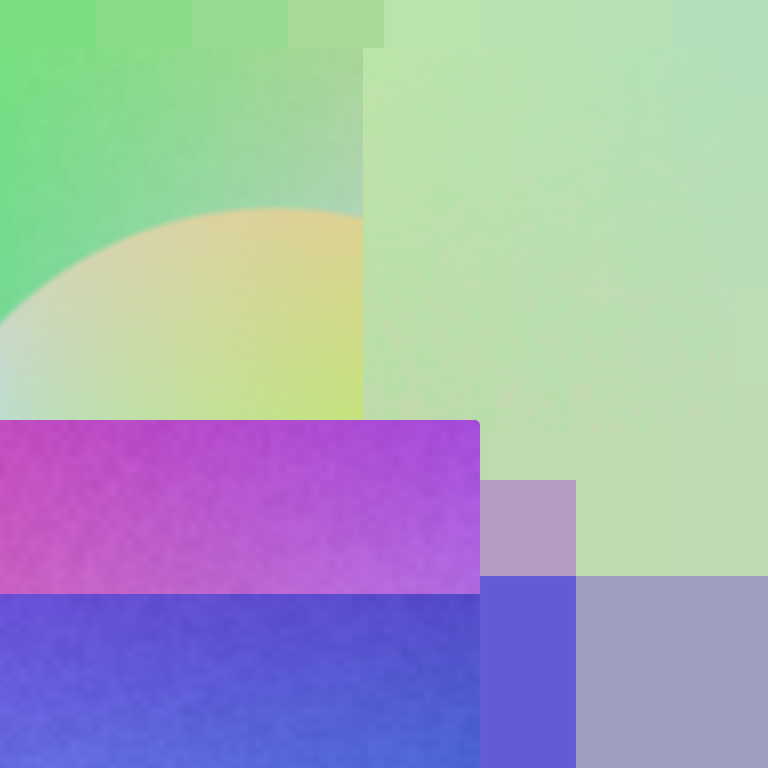
Reproduce this background procedurally as a three.js fragment shader.

```glsl
// Layered pastel colour panels: a green field with a rising soft disc, a pale
// grainy field, magenta and blue bands, and flat square cells at the borders.
// Each panel is a four-corner gradient masked by a rounded box distance.

#define EDGE 0.0008
#define CELLS 8.0
#define GRAIN_SCALE 95.0
#define GRAIN_AMOUNT 0.05
#define DISC_CENTER vec2(0.358, 0.228)
#define DISC_RADIUS 0.501
#define DISC_SOFTNESS 0.007
#define SPLIT_X 0.4727
#define BAND_RIGHT 0.625
#define BAND_TOP 0.4531
#define BAND_MIDDLE 0.2266
#define STRIP_BOTTOM 0.9375

varying vec2 vUv;

float hash(vec2 p) {
  p = fract(p * vec2(0.1031, 0.1137));
  p += dot(p, p.yx + 33.33);
  return fract((p.x + p.y) * p.x * 17.31);
}

float valueNoise(vec2 p) {
  vec2 i = floor(p);
  vec2 f = fract(p);
  f = f * f * (3.0 - 2.0 * f);
  float low = mix(hash(i), hash(i + vec2(1.0, 0.0)), f.x);
  float high = mix(hash(i + vec2(0.0, 1.0)), hash(i + 1.0), f.x);
  return mix(low, high, f.y);
}

// Two octaves of grain, centred on zero
float grain(vec2 p) {
  float fine = valueNoise(p * GRAIN_SCALE);
  float coarse = valueNoise(p * GRAIN_SCALE * 0.43 + 19.0);
  return 0.6 * fine + 0.4 * coarse - 0.5;
}

// Gradient between bottom-left, bottom-right, top-left and top-right colours
vec3 corners(vec3 bl, vec3 br, vec3 tl, vec3 tr, vec2 t) {
  return mix(mix(bl, br, t.x), mix(tl, tr, t.x), t.y);
}

// Coverage of a box given by its lower and upper corners
float boxMask(vec2 p, vec2 lower, vec2 upper, float radius) {
  vec2 d = abs(p - 0.5 * (lower + upper)) - 0.5 * (upper - lower) + radius;
  float dist = length(max(d, 0.0)) + min(max(d.x, d.y), 0.0) - radius;
  return 1.0 - smoothstep(-EDGE, EDGE, dist);
}

// Pale field: smooth and grainy inside, flat cells around it
vec3 paleField(vec2 p, vec2 cell, float noise) {
  float smoothArea = boxMask(p, vec2(0.4, 0.4375), vec2(0.957, STRIP_BOTTOM), 0.0);
  vec2 q = mix(cell, p, smoothArea);
  vec2 t = clamp((q - vec2(SPLIT_X, 0.4375)) / vec2(0.5273, 0.5625), 0.0, 1.0);
  vec3 color = corners(vec3(0.74, 0.86, 0.66), vec3(0.75, 0.86, 0.71),
                       vec3(0.74, 0.90, 0.66), vec3(0.69, 0.88, 0.74), t);
  float strength = smoothArea * mix(1.3, 0.5, t.y);
  return color + noise * strength * vec3(1.0, -0.3, 0.4);
}

// Green field with the soft disc rising behind the bands
vec3 discField(vec2 p, float noise) {
  vec2 t = (p - vec2(0.0, 0.72)) / vec2(SPLIT_X, 0.28);
  vec3 green = corners(vec3(0.46, 0.86, 0.55), vec3(0.69, 0.83, 0.71),
                       vec3(0.46, 0.88, 0.49), vec3(0.66, 0.84, 0.56), t);
  green += 0.4 * noise;
  vec2 s = clamp((p - vec2(0.0, BAND_TOP)) / vec2(SPLIT_X, 0.267), 0.0, 1.0);
  s.x = pow(s.x, 0.7);
  vec3 disc = corners(vec3(0.74, 0.86, 0.82), vec3(0.77, 0.89, 0.49),
                      vec3(0.84, 0.83, 0.76), vec3(0.87, 0.82, 0.57), s);
  float dist = length(p - DISC_CENTER) - DISC_RADIUS;
  return mix(disc, green, smoothstep(-DISC_SOFTNESS, DISC_SOFTNESS, dist));
}

void main() {
  vec2 p = vUv;
  vec2 cell = (floor(p * CELLS) + 0.5) / CELLS;
  float noise = GRAIN_AMOUNT * grain(p);

  // Upper fields and the stepped strip along the top
  vec3 color = paleField(p, cell, noise);
  color = mix(color, discField(p, noise),
              boxMask(p, vec2(-1.0), vec2(SPLIT_X, STRIP_BOTTOM), 0.0));
  vec3 strip = mix(vec3(0.47, 0.87, 0.50), vec3(0.66, 0.85, 0.59),
                   clamp((cell.x - 0.0625) / 0.375, 0.0, 1.0));
  color = mix(color, strip, boxMask(p, vec2(-1.0, STRIP_BOTTOM), vec2(0.5, 2.0), 0.0));

  // Flat cells at the lower right
  color = mix(color, vec3(0.62, 0.62, 0.75), boxMask(p, vec2(0.6, -1.0), vec2(2.0, 0.25), 0.0));
  color = mix(color, vec3(0.71, 0.61, 0.76), boxMask(p, vec2(0.6, 0.25), vec2(0.75, 0.375), 0.0));
  color = mix(color, vec3(0.38, 0.36, 0.83), boxMask(p, vec2(0.6, -1.0), vec2(0.75, 0.25), 0.0));

  // Magenta band, then the blue band over its lower half
  vec2 t = (p - vec2(0.0, BAND_MIDDLE)) / vec2(BAND_RIGHT, BAND_TOP - BAND_MIDDLE);
  vec3 magenta = corners(vec3(0.79, 0.38, 0.76), vec3(0.69, 0.42, 0.88),
                         vec3(0.76, 0.29, 0.75), vec3(0.64, 0.29, 0.86), t);
  color = mix(color, magenta + noise,
              boxMask(p, vec2(-1.0), vec2(BAND_RIGHT, BAND_TOP), 0.007));
  t = p / vec2(BAND_RIGHT, BAND_MIDDLE);
  vec3 blue = corners(vec3(0.40, 0.42, 0.88), vec3(0.29, 0.40, 0.83),
                      vec3(0.41, 0.31, 0.84), vec3(0.33, 0.29, 0.78), t);
  color = mix(color, blue + noise,
              boxMask(p, vec2(-1.0), vec2(BAND_RIGHT, BAND_MIDDLE), 0.0));

  gl_FragColor = vec4(color, 1.0);
}
```
